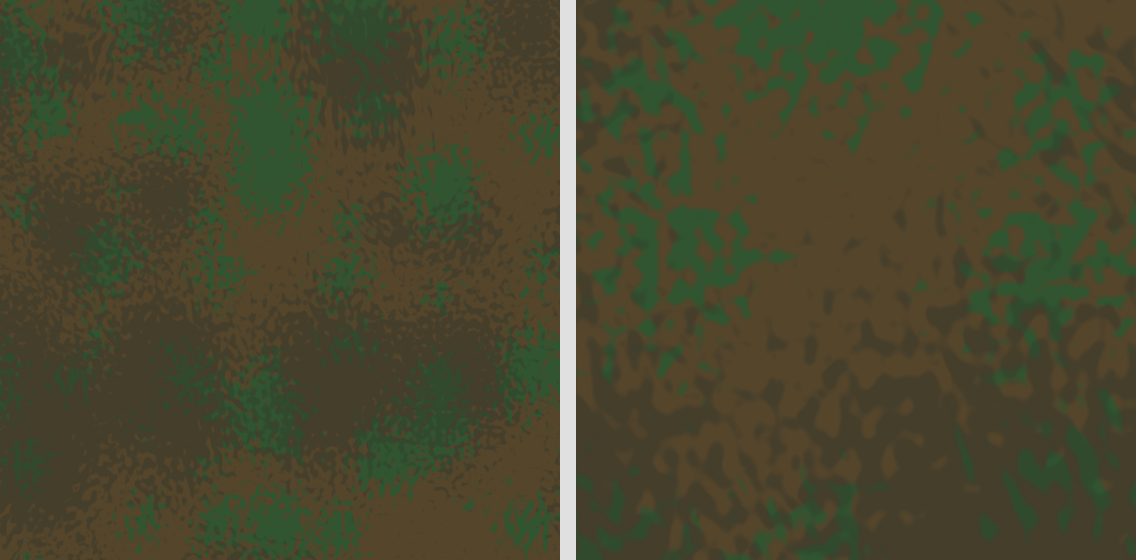
Left: the whole. Right: its middle third, enlarged.
Give the GLSL for this texture, as a WebGL 1 fragment shader.

```glsl
precision highp float;
uniform vec2 u_resolution;

vec2 hash2(vec2 p) {
  vec2 q = vec2(dot(p, vec2(127.1, 311.7)), dot(p, vec2(269.5, 183.3)));
  return fract(sin(q) * 43758.5453);
}

// Gradient noise, roughly -0.6 to 0.6
float cornerSlope(vec2 cell, vec2 corner, vec2 f) {
  float angle = 6.2832 * hash2(cell + corner).x;
  return dot(vec2(cos(angle), sin(angle)), f - corner);
}

float gradientNoise(vec2 p) {
  vec2 cell = floor(p);
  vec2 f = p - cell;
  vec2 w = f * f * f * (f * (f * 6.0 - 15.0) + 10.0);
  float low = mix(cornerSlope(cell, vec2(0.0), f), cornerSlope(cell, vec2(1.0, 0.0), f), w.x);
  float high = mix(cornerSlope(cell, vec2(0.0, 1.0), f), cornerSlope(cell, vec2(1.0), f), w.x);
  return mix(low, high, w.y);
}

// Scattered patches that dissolve into grains, each brushed in its own direction
float grainyPatches(vec2 uv, float count, float radius, vec2 strengthRange, float chance, float seed) {
  vec2 p = uv * count;
  vec2 home = floor(p);
  float wobble = 0.3 * gradientNoise(p * 2.0 + seed);
  float cover = 0.0;
  for (int y = -1; y <= 1; y++) {
    for (int x = -1; x <= 1; x++) {
      vec2 cell = home + vec2(float(x), float(y));
      vec2 traits = hash2(cell + seed + 17.0);
      vec2 look = hash2(cell + seed + 53.0);
      vec2 center = cell + 0.15 + 0.7 * hash2(cell + seed);

      float angle = 1.57 + 1.6 * (look.x - 0.5);
      vec2 along = vec2(cos(angle), sin(angle));
      vec2 offset = p - center;
      vec2 brushed = vec2(dot(offset, vec2(along.y, -along.x)), dot(offset, along));

      float stretch = mix(1.0, 2.3, look.y * look.y);
      float grain = gradientNoise(brushed / count * vec2(88.0, 88.0 / stretch) + 40.0 * look + seed);
      float strength = mix(strengthRange.x, strengthRange.y, traits.x);
      strength += 0.3 * gradientNoise(center * 0.37 + seed);
      float falloff = length(brushed * vec2(1.08, 0.94)) / radius + wobble;
      float patchCover = smoothstep(-0.17, 0.17, grain + strength - falloff);
      cover = max(cover, patchCover * step(traits.y, chance));
    }
  }
  return cover;
}

void main() {
  vec2 uv = gl_FragCoord.xy / min(u_resolution.x, u_resolution.y);

  vec3 soil = vec3(0.33, 0.27, 0.17);
  vec3 shadow = vec3(0.262, 0.24, 0.17);
  vec3 moss = vec3(0.175, 0.34, 0.19);
  vec3 deepMoss = vec3(0.19, 0.27, 0.175);

  float shade = grainyPatches(uv, 4.0, 0.65, vec2(0.2, 1.0), 0.85, 3.0);
  float growth = grainyPatches(uv, 7.0, 0.7, vec2(-0.1, 0.7), 0.8, 71.0);

  // Faint freckles on bare soil
  float freckle = smoothstep(0.33, 0.55, gradientNoise(uv * 92.0 + 9.0));
  vec3 color = mix(soil, shadow, max(0.95 * shade, 0.4 * freckle));

  // Moss is darker where it grows in shade
  color = mix(color, mix(moss, deepMoss, 0.65 * shade), 0.92 * growth);
  gl_FragColor = vec4(color, 1.0);
}
```
